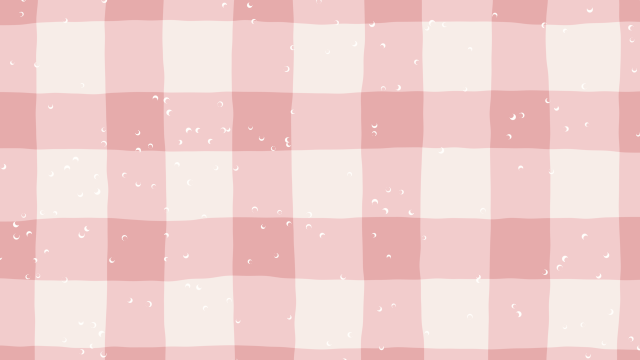
Write a WebGL 2 fragment shader that draws this pattern.

```glsl
#version 300 es
precision highp float;

uniform vec2 u_resolution;
out vec4 fragColor;

const vec3 CREAM = vec3(0.97, 0.93, 0.91);
const vec3 BLUSH = vec3(0.95, 0.80, 0.80);
const vec3 ROSE = vec3(0.90, 0.67, 0.67);
const vec3 FLECK_WHITE = vec3(1.0, 0.995, 0.985);

// Lengths are fractions of the canvas height
const float PERIOD = 0.3556;
const float BAND_WIDTH = 0.163;
const vec2 BAND_CENTER = vec2(0.0215, 0.308);
const float FLECK_CELL = 0.06;

float hash(vec2 p) {
    return fract(sin(dot(p, vec2(12.9898, 78.233))) * 43758.5453);
}

float valueNoise(vec2 p) {
    vec2 cell = floor(p);
    vec2 t = fract(p);
    t = t * t * (3.0 - 2.0 * t);
    float low = mix(hash(cell), hash(cell + vec2(1.0, 0.0)), t.x);
    float high = mix(hash(cell + vec2(0.0, 1.0)), hash(cell + vec2(1.0, 1.0)), t.x);
    return mix(low, high, t.y);
}

// Coverage of a shape from its signed distance
float fill(float dist, float pixel) {
    return smoothstep(0.7 * pixel, -0.7 * pixel, dist);
}

// Hand-cut waviness along one band edge
float edgeWobble(float along, float seed) {
    float broad = valueNoise(vec2(along * 4.5, seed)) - 0.5;
    float fine = valueNoise(vec2(along * 19.0, seed + 40.0)) - 0.5;
    return 0.016 * broad + 0.004 * fine;
}

// Repeated bands, each with two independent edges
float bands(float across, float along, float center, float seed, float pixel) {
    float index = floor((across - center) / PERIOD + 0.5);
    float offset = across - center - index * PERIOD;
    float edgeSeed = seed + 2.0 * index;
    float lower = -0.5 * BAND_WIDTH + edgeWobble(along, edgeSeed);
    float upper = 0.5 * BAND_WIDTH + edgeWobble(along, edgeSeed + 1.0);
    return fill(max(lower - offset, offset - upper), pixel);
}

// Disc with a second disc bitten out of its side
float crescent(vec2 p, float radius, float bite) {
    float outer = length(p) - radius;
    float inner = 0.9 * radius - length(p - vec2(bite * radius, 0.0));
    return max(outer, inner);
}

// One scattered layer of flecks, gathered into loose clusters
float flecks(vec2 p, float seed, float pixel) {
    vec2 grid = p / FLECK_CELL;
    vec2 id = floor(grid) + seed;
    float density = 0.36 * smoothstep(0.1, 0.9, valueNoise(id * 0.3));
    float present = step(hash(id + 3.1), density);

    vec2 jitter = vec2(hash(id + 7.3), hash(id + 11.9)) - 0.5;
    vec2 q = (fract(grid) - 0.5 - 0.7 * jitter) * FLECK_CELL;
    float angle = 6.2832 * hash(id + 17.7);
    q = mat2(cos(angle), -sin(angle), sin(angle), cos(angle)) * q;

    float radius = mix(0.0055, 0.0085, hash(id + 23.3));
    float bite = mix(0.35, 0.85, hash(id + 29.1));
    return present * fill(crescent(q, radius, bite), pixel);
}

void main() {
    float pixel = 1.0 / u_resolution.y;
    vec2 p = gl_FragCoord.xy * pixel;

    // Woven check: one band is blush, a crossing is rose
    float columns = bands(p.x, p.y, BAND_CENTER.x, 10.0, pixel);
    float rows = bands(p.y, p.x, BAND_CENTER.y, 110.0, pixel);
    vec3 color = mix(CREAM, BLUSH, max(columns, rows));
    color = mix(color, ROSE, columns * rows);

    // Worn white flecks
    float wear = 0.0;
    for (int layer = 0; layer < 2; layer++) {
        float shift = float(layer);
        wear = max(wear, flecks(p + shift * vec2(0.027, 0.034), 50.0 + 61.0 * shift, pixel));
    }
    color = mix(color, FLECK_WHITE, wear);

    fragColor = vec4(color, 1.0);
}
```
